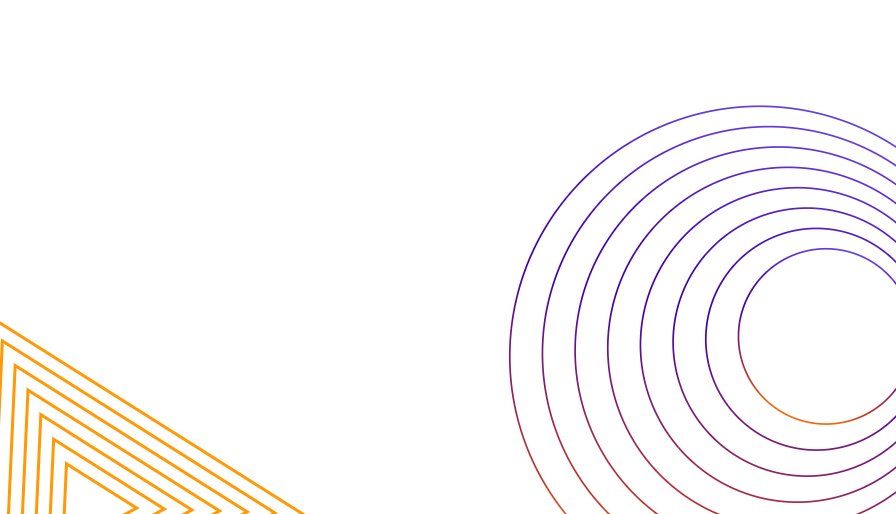
This background is drawn by a Shadertoy shader. Its source:

```glsl
const float ASPECT = 1.7455;
const vec3 PAPER = vec3(1.0);

// Nested triangles
const vec3 AMBER = vec3(1.0, 0.60, 0.02);
const vec2 TRI_APEX = vec2(0.1295, 0.0977);
const vec2 TRI_RIGHT = vec2(0.2659, 0.0114);
const vec2 TOP_NORMAL = vec2(0.533, 0.846);
const vec2 LEFT_NORMAL = vec2(-0.999, 0.045);
const vec2 BASE_NORMAL = vec2(0.473, -0.881);
const float TRI_STEP = 0.02711;
const float TRI_LAST = 6.0;
const float TRI_WIDTH = 0.0059;

// Drifting rings
const int RINGS = 8;
const vec2 OUTER_CENTER = vec2(1.4795, 0.3068);
const vec2 INNER_CENTER = vec2(1.6091, 0.3455);
const float OUTER_RADIUS = 0.4864;
const float INNER_RADIUS = 0.1705;
const float RING_WIDTH = 0.0033;
const vec2 GRADIENT_DIR = vec2(-0.3, -1.0);
const vec3 VIOLET = vec3(0.40, 0.24, 0.88);
const vec3 INDIGO = vec3(0.25, 0.00, 0.66);
const vec3 PLUM = vec3(0.47, 0.10, 0.47);
const vec3 RED = vec3(0.74, 0.20, 0.18);
const vec3 ORANGE = vec3(0.94, 0.42, 0.05);

// Antialiased coverage of a line at the given distance from its axis
float stroke(float dist, float width, float pixel) {
    return clamp((0.5 * width - dist) / pixel + 0.5, 0.0, min(1.0, width / pixel));
}

// Distance to the closest of the evenly offset triangle outlines
float triangleLines(vec2 p) {
    float d = max(dot(p - TRI_APEX, TOP_NORMAL), dot(p - TRI_APEX, LEFT_NORMAL));
    d = max(d, dot(p - TRI_RIGHT, BASE_NORMAL));
    float index = clamp(round(d / TRI_STEP), 0.0, TRI_LAST);
    return abs(d - index * TRI_STEP);
}

// Slanted gradient, -1 at the top and 1 at the bottom of its circle
vec3 ringColor(vec2 p, vec2 center, float radius) {
    float u = dot((p - center) / radius, GRADIENT_DIR);
    vec3 color = mix(VIOLET, INDIGO, smoothstep(-1.1, -0.1, u));
    color = mix(color, PLUM, smoothstep(-0.1, 0.3, u));
    color = mix(color, RED, smoothstep(0.25, 0.75, u));
    return mix(color, ORANGE, smoothstep(0.7, 1.0, u));
}

void mainImage(out vec4 fragColor, in vec2 fragCoord) {
    vec2 p = fragCoord / iResolution.xy * vec2(ASPECT, 1.0);
    float pixel = 1.0 / iResolution.y;

    vec3 color = mix(PAPER, AMBER, stroke(triangleLines(p), TRI_WIDTH, pixel));

    // All rings share the outer gradient, except the innermost
    vec3 sharedColor = ringColor(p, OUTER_CENTER, OUTER_RADIUS);
    vec3 innerColor = ringColor(p, INNER_CENTER, INNER_RADIUS);
    for (int i = 0; i < RINGS; i++) {
        float t = float(i) / float(RINGS - 1);
        vec2 center = mix(OUTER_CENTER, INNER_CENTER, t);
        float radius = mix(OUTER_RADIUS, INNER_RADIUS, t);
        float dist = abs(length(p - center) - radius);
        vec3 ink = i == RINGS - 1 ? innerColor : sharedColor;
        color = mix(color, ink, stroke(dist, RING_WIDTH, pixel));
    }

    fragColor = vec4(color, 1.0);
}
```
